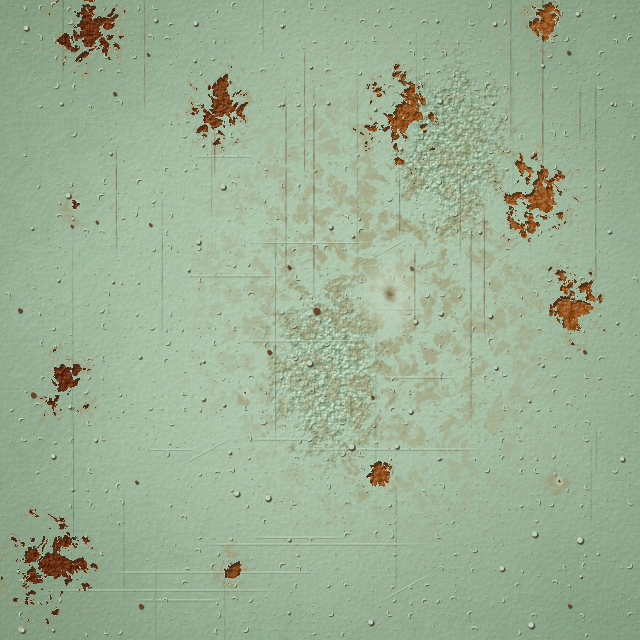
Reproduce this texture procedurally as a three.js fragment shader.

```glsl
// Weathered mint-green paint on metal: chips, rust, blisters, scratches and two crackled areas.
varying vec2 vUv;

vec2 hash2(vec2 p) {
  vec3 q = fract(p.xyx * vec3(0.1031, 0.103, 0.0973));
  q += dot(q, q.yzx + 33.33);
  return fract((q.xx + q.yz) * q.zy);
}

// Cellular noise: distance to the nearest scattered point
float cells(vec2 p) {
  vec2 cell = floor(p), f = p - cell;
  float nearest = 8.0;
  for (int y = -1; y <= 1; y++) {
    for (int x = -1; x <= 1; x++) {
      vec2 o = vec2(float(x), float(y));
      vec2 d = o + hash2(cell + o + 40.0) - f;
      nearest = min(nearest, dot(d, d));
    }
  }
  return sqrt(nearest);
}

// Layered cells, bent by sines, give scalloped chip outlines
float chipNoise(vec2 p) {
  p += 0.006 * sin(p.yx * 61.0 + 2.0 * sin(p * 37.0)) + 0.002 * sin(p.yx * 230.0);
  return 0.4 * cells(p * 28.0) + 0.3 * cells(p * 61.0)
       + 0.2 * cells(p * 130.0) + 0.1 * cells(p * 280.0);
}

// Positive where the paint has fallen off
float paintLoss(vec2 p, float chips) {
  float loss = -1.0;
  for (int i = 0; i < 14; i++) {
    float k = float(i);
    vec2 center = fract(vec2(0.08, 0.12) + k * vec2(0.7549, 0.5698));
    float r = 0.05 * fract(0.93 + k * 0.9) * smoothstep(0.1, 0.4, length(center - 0.5));
    float d = length((p - center) * vec2(1.15, 0.9)) / max(r, 0.002);
    loss = max(loss, r * (0.7 - d + 5.0 * (0.45 - chips)));
  }
  return loss;
}

float relief(vec2 p) {
  return 0.6 * cells(p * 110.0) + 0.4 * cells(p * 230.0);
}

float disc(vec2 q, float r, float soft) {
  return 1.0 - smoothstep(r - soft, r + soft, length(q));
}

// Curled slivers of paint, each with a small shadow
void addFlakes(inout vec3 color, vec2 p, float scale, float density) {
  vec2 cell = floor(p * scale), h = hash2(cell + scale), g = hash2(cell + scale + 57.0);
  vec2 q = fract(p * scale) - 0.3 - 0.4 * h, bend = 0.1 * vec2(cos(6.283 * g.x), sin(6.283 * g.x));
  float size = 0.08 + 0.12 * h.y, soft = 0.0009 * scale, present = step(g.y, density);
  vec2 s = q - vec2(0.05, -0.06);
  float shadow = disc(s, size, soft) * (1.0 - disc(s - bend, size, soft));
  float sliver = disc(q, size, soft) * (1.0 - disc(q - bend, size, soft));
  color = mix(color, vec3(0.27, 0.24, 0.17), 0.75 * present * shadow);
  color = mix(color, vec3(0.78, 0.84, 0.75), 0.85 * present * sliver);
}

// Round blisters, some of them rusted through
void addBlisters(inout vec3 color, vec2 p) {
  vec2 cell = floor(p * 15.0), h = hash2(cell + 5.0), g = hash2(cell + 91.0);
  vec2 q = fract(p * 15.0) - 0.2 - 0.6 * h;
  float r = 0.035 + 0.05 * g.x * g.x, present = step(g.y, 0.45);
  vec3 cap = mix(vec3(0.75, 0.82, 0.73), vec3(0.45, 0.25, 0.14), step(0.8, h.y));
  color = mix(color, vec3(0.25, 0.22, 0.16), 0.85 * present * disc(q - vec2(0.015, -0.02), r, 0.018));
  color = mix(color, cap, present * disc(q + vec2(0.008, -0.01), r * 0.8, 0.015));
}

// Thin line along y that fades toward its ends
float streak(vec2 q, float halfLength) {
  return (1.0 - smoothstep(0.0003, 0.0017, abs(q.x)))
       * (1.0 - smoothstep(0.6, 1.0, abs(q.y) / halfLength));
}

void addScratches(inout vec3 color, vec2 p) {
  for (int i = 0; i < 34; i++) {
    float k = float(i);
    vec2 h = hash2(vec2(k, 11.0)), g = hash2(vec2(k, 29.0));
    vec2 q = p - vec2(0.03 + 0.94 * fract(k * 0.618 + 0.1 * h.x), h.y);
    float worn = 0.65 + 0.35 * sin(p.y * 190.0 + k * 5.0) * sin(p.y * 73.0 + k);
    vec3 tint = mix(vec3(0.36, 0.43, 0.35), vec3(0.38, 0.25, 0.15), step(0.45, g.y));
    color = mix(color, tint, (0.2 + 0.45 * g.y) * worn * streak(q, 0.04 + 0.16 * g.x));
  }
  for (int i = 0; i < 17; i++) {
    float k = float(i);
    vec2 h = hash2(vec2(k, 53.0)), g = hash2(vec2(k, 71.0));
    vec2 q = p - vec2(0.2 + 0.5 * h.x, 0.06 + 0.7 * fract(k * 0.618 + 0.2 * h.y));
    q.y -= q.x * 0.55 * step(0.8, g.y);
    float halfLength = 0.04 + 0.17 * g.x * (1.0 - step(0.8, g.y));
    color = mix(color, vec3(0.4, 0.46, 0.36), 0.35 * streak(q.yx + vec2(0.002, 0.0), halfLength));
    color = mix(color, vec3(0.77, 0.85, 0.77), 0.55 * streak(q.yx, halfLength));
  }
}

void main() {
  vec2 p = vUv, toLight = vec2(-0.0015, 0.002);
  float chips = chipNoise(p), loss = paintLoss(p, chips);

  // Paint: darker toward the edges, softly mottled
  float mottle = sin(p.x * 9.0 + 2.0 * sin(p.y * 7.0)) + sin(p.y * 17.0 + 2.0 * sin(p.x * 13.0 + 1.0));
  float shade = smoothstep(0.12, 0.82, length(p - vec2(0.51, 0.52)) + 0.012 * mottle + 0.12 * (chips - 0.45));
  vec3 color = mix(vec3(0.68, 0.78, 0.68), vec3(0.5, 0.6, 0.49), shade);

  // Crackled areas, embossed by the relief
  float rough = 0.0;
  for (int i = 0; i < 2; i++) {
    vec2 center = mix(vec2(0.7, 0.765), vec2(0.51, 0.42), float(i));
    float d = length((p - center) / vec2(0.085, 0.135)) + 1.6 * (chips - 0.45);
    rough = max(rough, 1.0 - smoothstep(0.55, 1.2, d));
  }
  float height = relief(p), bump = height - relief(p + toLight);
  color += bump * (0.08 + 0.62 * rough);
  color -= rough * vec3(0.13, 0.13, 0.15) * smoothstep(0.3, 0.65, height);

  // Rust stain, scratches and loose flakes on the paint
  float stain = smoothstep(-0.035, 0.0, loss) * (1.0 - smoothstep(0.3, 0.48, chips));
  color = mix(color, vec3(0.6, 0.52, 0.34), 0.5 * stain);
  addScratches(color, p);
  float decay = max(rough, smoothstep(-0.09, 0.0, loss));
  addFlakes(color, p, 85.0, 0.04 + 0.2 * decay);
  addFlakes(color, p, 40.0, 0.05 + 0.3 * decay);
  addBlisters(color, p);

  // Bare rust with a pale lifted rim and a shadowed lip
  float bare = smoothstep(-0.001, 0.001, loss);
  vec2 lip = p + 2.0 * toLight;
  float lipShadow = bare * (1.0 - smoothstep(-0.001, 0.001, paintLoss(lip, chipNoise(lip))));
  vec3 rust = mix(vec3(0.42, 0.21, 0.11), vec3(0.62, 0.38, 0.18), smoothstep(0.1, 0.7, p.x + height - 0.4));
  color = mix(color, vec3(0.77, 0.84, 0.75), 0.6 * smoothstep(-0.005, -0.001, loss));
  color = mix(color, rust + 0.4 * bump - 0.12 * smoothstep(0.4, 0.6, height), bare);
  color = mix(color, vec3(0.22, 0.16, 0.11), 0.75 * lipShadow);
  gl_FragColor = vec4(color, 1.0);
}
```
